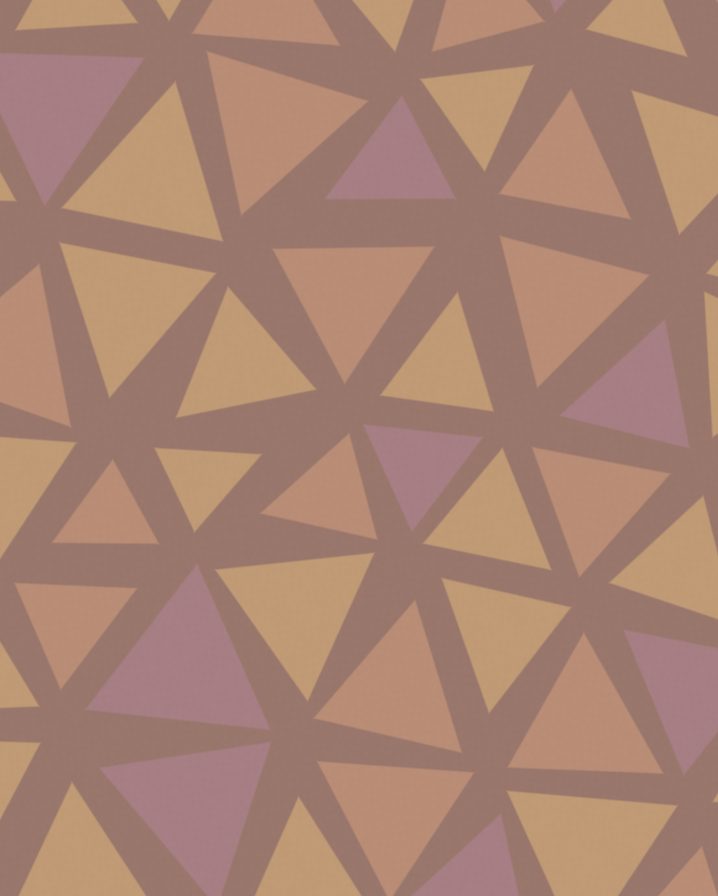
Reproduce this pattern procedurally as a Shadertoy shader.

```glsl
// Scattered flat triangles in sand, salmon and mauve on a dusty brown ground.
// A triangular mesh is jittered and bent by sines; inside every mesh face a
// nearly equilateral, slightly turned triangle is scaled until it just fits.

const float MESH_SIDE = 0.225;   // all lengths are in canvas heights
const float ROW_RATIO = 0.8660254;
const float THIRD_TURN = 2.0943951;

const vec3 GROUND = vec3(0.600, 0.464, 0.420);
const vec3 SAND   = vec3(0.752, 0.604, 0.458);
const vec3 SALMON = vec3(0.724, 0.550, 0.460);
const vec3 MAUVE  = vec3(0.650, 0.496, 0.518);

vec2 hash2(vec2 p) {
    vec3 q = fract((p.xyx + 57.0) * vec3(0.1031, 0.1030, 0.0973));
    q += dot(q, q.yzx + 33.33);
    return fract((q.xx + q.yz) * q.zy);
}

vec2 turn(vec2 v, float angle) {
    float c = cos(angle), s = sin(angle);
    return vec2(c * v.x - s * v.y, s * v.x + c * v.y);
}

// Signed distance to the line a-b, positive on its right side
float edgeDistance(vec2 p, vec2 a, vec2 b) {
    vec2 e = normalize(b - a);
    return dot(p - a, vec2(e.y, -e.x));
}

// Negative inside a counter-clockwise triangle, with sharp corners
float triangleDistance(vec2 p, vec2 a, vec2 b, vec2 c) {
    return max(edgeDistance(p, a, b),
           max(edgeDistance(p, b, c), edgeDistance(p, c, a)));
}

// Mesh corner: skewed lattice point, jittered and bent by slow sines
vec2 meshNode(vec2 id, float jitter, float bend) {
    vec2 p = MESH_SIDE * vec2(id.x + 0.5 * id.y, ROW_RATIO * id.y);
    vec2 offset = jitter * MESH_SIDE * (2.0 * hash2(id) - 1.0);
    return p + offset + bend * sin(7.0 * p.yx + vec2(0.6, 2.3));
}

// Distance to the near-equilateral triangle that fits the face a, b, c
float fittedTriangle(vec2 p, vec2 a, vec2 b, vec2 c, float tilt, float size, float gap) {
    // Centre of the inscribed circle
    vec3 w = vec3(distance(b, c), distance(c, a), distance(a, b));
    vec2 centre = (w.x * a + w.y * b + w.z * c) / (w.x + w.y + w.z);

    // Best equilateral arm, then a tilt and a trace of the face's own shape
    vec2 arm = (a + turn(b, -THIRD_TURN) + turn(c, THIRD_TURN)) / 3.0;
    arm = turn(arm, tilt);
    vec2 va = mix(a - centre, arm, 0.75);
    vec2 vb = mix(b - centre, turn(arm, THIRD_TURN), 0.75);
    vec2 vc = mix(c - centre, turn(arm, -THIRD_TURN), 0.75);

    // Scale so that no corner leaves the face
    float inradius = -triangleDistance(centre, a, b, c);
    float excess = max(triangleDistance(centre + va, a, b, c),
                   max(triangleDistance(centre + vb, a, b, c),
                       triangleDistance(centre + vc, a, b, c)));
    float k = size * max(inradius - gap, 0.005) / (excess + inradius);
    return triangleDistance(p - centre, k * va, k * vb, k * vc);
}

// Evenly spread choice, so the colour shares hold over small areas
vec3 faceColour(vec2 id, float side) {
    float pick = fract(dot(id, vec2(0.7549, 0.5698)) + 0.43 * side + 0.1);
    return pick < 0.49 ? SAND : pick < 0.81 ? SALMON : MAUVE;
}

// Very faint mottling from layered sines
float mottle(vec2 p) {
    return sin(310.0 * p.x + 3.0 * sin(170.0 * p.y))
         * sin(290.0 * p.y + 3.0 * sin(190.0 * p.x));
}

void mainImage(out vec4 fragColor, in vec2 fragCoord) {
    vec2 uv = fragCoord / iResolution.y;
    float softness = max(0.0016, 0.75 / iResolution.y);
    vec2 p = turn(uv, 0.1) + vec2(0.37, 0.21);

    float row = p.y / (MESH_SIDE * ROW_RATIO);
    vec2 cell = floor(vec2(p.x / MESH_SIDE - 0.5 * row, row));
    vec3 colour = GROUND;

    // Both faces of each neighbouring lattice cell
    for (int j = -1; j <= 1; j++)
    for (int i = -1; i <= 1; i++)
    for (int s = 0; s < 2; s++) {
        vec2 id = cell + vec2(i, j);
        float side = float(s);
        float dir = 1.0 - 2.0 * side;
        vec2 corner = id + side;
        vec2 a = meshNode(corner, 0.17, 0.03);
        vec2 b = meshNode(corner + vec2(dir, 0.0), 0.17, 0.03);
        vec2 c = meshNode(corner + vec2(0.0, dir), 0.17, 0.03);

        vec2 rnd = hash2(id + 19.0 + 31.0 * side);
        float tilt = 0.38 * (rnd.x - 0.5);
        float size = mix(0.9, 1.0, rnd.y);
        float d = fittedTriangle(p, a, b, c, tilt, size, 0.004);
        colour = mix(colour, faceColour(id, side), smoothstep(softness, -softness, d));
    }

    fragColor = vec4(colour + 0.004 * mottle(uv), 1.0);
}
```
